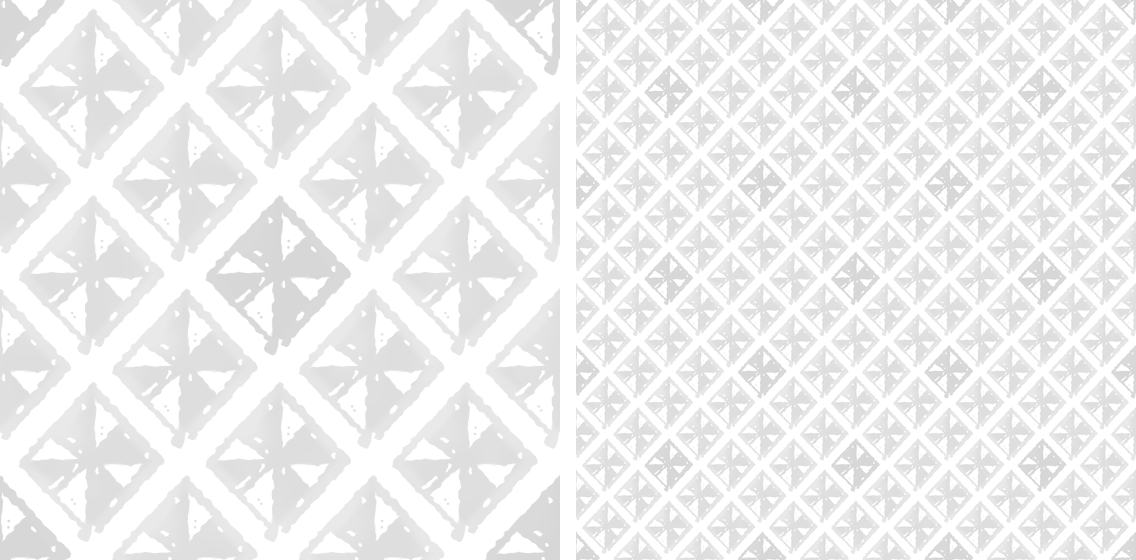
Left: one tile. Right: repeated 3 by 3.
This pattern is drawn by a Shadertoy shader. Its source:

```glsl
// Staggered block-printed diamonds in pale grey, each cut by four wedges and small nicks.

const float REPEATS = 3.0;                  // cells across and down, two stamps per cell
const vec2  ORIGIN = vec2(1.49, 1.523);     // centre of the main stamp, in cells
const float UNITS = 100.0;                  // stamp units per cell
const float WOBBLE = 1.7;                   // raggedness of the printed edge
const float WOBBLE_FREQ = 0.38;
const float NICK_RADIUS = 0.85;
const float SPECK_RADIUS = 0.65;
const vec3  PAPER = vec3(1.0);
const float INK_BODY = 0.872;
const float INK_FADED = 0.912;
const float INK_STRONG = 0.842;

// Cuts inside the ink, as segments from xy to zw
const int NICKS = 9;
const vec4 NICK[NICKS] = vec4[](
    vec4(-22.5, -13.5, -15.0, -8.5), vec4(-9.5, -4.5, -7.8, -1.8),
    vec4(10.4, -24.0, 12.8, -20.0),  vec4(-11.5, 12.8, -9.3, 11.5),
    vec4(-5.0, 29.0, -4.2, 30.2),    vec4(18.2, 15.2, 20.2, 13.6),
    vec4(29.5, 4.5, 30.5, 3.0),      vec4(2.4, -4.0, 2.9, -5.3),
    vec4(-6.2, 6.6, -5.4, 6.0));

// Ink spots inside the wedges
const int SPECKS = 4;
const vec2 SPECK[SPECKS] = vec2[](
    vec2(5.7, 18.6), vec2(5.5, 15.2), vec2(-10.4, -20.0), vec2(-9.0, -22.2));

float hash(vec2 p) {
    vec3 q = fract(vec3(p.xyx) * 0.1031);
    q += dot(q, q.yzx + 33.33);
    return fract((q.x + q.y) * q.z);
}

float noise(vec2 p) {
    vec2 i = floor(p), f = fract(p);
    f = f * f * (3.0 - 2.0 * f);
    return mix(mix(hash(i), hash(i + vec2(1, 0)), f.x),
               mix(hash(i + vec2(0, 1)), hash(i + vec2(1, 1)), f.x), f.y);
}

// Signed distance to the line a-b, positive on its left
float side(vec2 p, vec2 a, vec2 b) {
    vec2 d = normalize(b - a);
    return dot(p - a, vec2(-d.y, d.x));
}

// Clockwise triangle
float wedge(vec2 p, vec2 a, vec2 b, vec2 c) {
    return max(side(p, a, b), max(side(p, b, c), side(p, c, a)));
}

float segment(vec2 p, vec2 a, vec2 b) {
    vec2 d = b - a;
    return length(p - a - d * clamp(dot(p - a, d) / dot(d, d), 0.0, 1.0));
}

float diamond(vec2 p) {
    const vec2 top = vec2(0.8, 43.5), right = vec2(39.5, 0.8);
    const vec2 bottom = vec2(0.0, -41.5), left = vec2(-40.0, -0.5);
    float d = max(max(side(p, top, right), side(p, right, bottom)),
                  max(side(p, bottom, left), side(p, left, top)));
    return max(d, max(abs(p.x) - 38.8, -p.y - 38.0));
}

float stamp(vec2 p) {
    // Ragged edges
    vec2 w = p * WOBBLE_FREQ;
    vec2 q = p + WOBBLE * (vec2(noise(w), noise(w + 57.0)) - 0.5);

    // Outline with two rounded feet and a split between them
    float d = min(diamond(q), length(q - vec2(-3.4, -38.6)) - 3.6);
    d = min(d, length(q - vec2(4.0, -35.6)) - 3.0);
    d = max(d, 0.8 - segment(q, vec2(1.0, -35.0), vec2(1.4, -44.0)));

    // Four open wedges
    float holes = wedge(q, vec2(2.0, 33.5), vec2(14.5, 21.0), vec2(2.0, 7.5));
    holes = min(holes, wedge(q, vec2(-32.5, 0.6), vec2(-22.0, 13.2), vec2(-7.5, 2.2)));
    holes = min(holes, wedge(q, vec2(6.8, -1.5), vec2(27.5, -1.3), vec2(17.3, -13.8)));
    holes = min(holes, wedge(q, vec2(-2.2, -2.8), vec2(-3.6, -32.5), vec2(-19.0, -17.5)));
    for (int i = 0; i < SPECKS; i++)
        holes = max(holes, SPECK_RADIUS - length(p - SPECK[i]));

    // Nicks
    for (int i = 0; i < NICKS; i++)
        holes = min(holes, segment(q, NICK[i].xy, NICK[i].zw) - NICK_RADIUS);
    return max(d, -holes);
}

// Grey of the ink: faded rim and upper left, every third stamp of a diagonal strong
float inkTone(vec2 p, vec2 centre) {
    vec2 id = mod(2.0 * centre, 2.0 * REPEATS);
    float rim = smoothstep(-9.0, -3.0, diamond(p));
    float blotch = 0.8 * exp(-dot(p - vec2(-15.0, 17.0), p - vec2(-15.0, 17.0)) / 180.0);
    float cloud = 0.5 * (noise(p * 0.07 + id * 19.0 + 40.0) - 0.5);
    float fade = clamp(0.75 * rim + blotch + cloud, 0.0, 1.0);
    fade *= 1.0 - 0.5 * exp(-p.x * p.x / 12.0) * step(0.0, p.y);
    vec2 third = mod(id, 3.0);
    bool strong = third.x + third.y < 0.5;
    return strong ? INK_STRONG + 0.012 * fade : mix(INK_BODY, INK_FADED, fade);
}

void mainImage(out vec4 fragColor, in vec2 fragCoord) {
    // Nearest centre of the staggered grid
    vec2 g = fragCoord / iResolution.xy * REPEATS - ORIGIN;
    vec2 a = floor(g + 0.5), b = floor(g) + 0.5;
    vec2 da = abs(g - a), db = abs(g - b);
    vec2 centre = da.x + da.y < db.x + db.y ? a : b;
    vec2 p = (g - centre) * UNITS;

    float pixel = REPEATS * UNITS / min(iResolution.x, iResolution.y);
    float ink = 1.0 - smoothstep(-0.8 * pixel, 0.8 * pixel, stamp(p));
    fragColor = vec4(mix(PAPER, vec3(inkTone(p, centre)), ink), 1.0);
}
```
